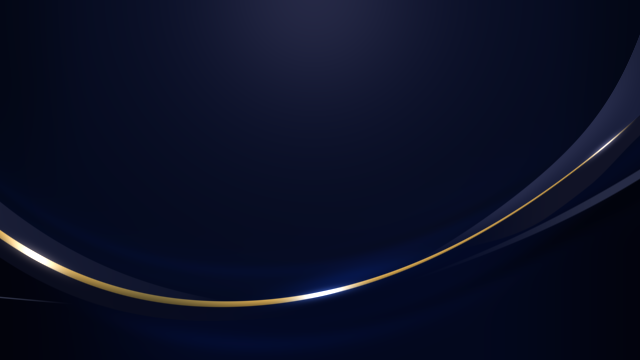
Give the GLSL for this background, as a Shadertoy shader.

```glsl
// Dark navy backdrop with sweeping translucent bands and a glowing golden arc.

// Height of the golden arc at horizontal position x (both 0..1)
float arcHeight(float x) {
    float d = x - 0.35;
    return 0.155 + 1.24 * d * d + pow(max(-d, 0.0), 3.0);
}

// Soft-edged mask of the span between two heights
float band(float y, float low, float high, float soft) {
    return smoothstep(-soft, soft, y - low) * smoothstep(-soft, soft, high - y);
}

// Elliptical glow, stretched along a direction
float glow(vec2 p, vec2 center, vec2 direction, vec2 size) {
    vec2 along = normalize(direction);
    vec2 q = p - center;
    q = vec2(dot(q, along), dot(q, vec2(-along.y, along.x))) / size;
    return exp(-dot(q, q));
}

// Layered sines that run as fine fibres along the arc
float fibres(float x, float h) {
    float sum = 0.0;
    for (int i = 1; i <= 4; i++) {
        float k = float(i);
        sum += sin(h * 37.0 * k + x * (5.0 + 3.0 * k) + 1.7 * k) / k;
    }
    return 0.5 + 0.24 * sum;
}

void mainImage(out vec4 fragColor, in vec2 fragCoord) {
    vec2 uv = fragCoord / iResolution.xy;
    float aspect = iResolution.x / iResolution.y;
    vec2 p = vec2(uv.x * aspect, uv.y);
    float x = uv.x;

    float arc = arcHeight(x);
    float slope = (arcHeight(x + 0.002) - arcHeight(x - 0.002)) / (0.004 * aspect);
    float stretch = sqrt(1.0 + slope * slope);
    float soft = 0.9 * stretch / iResolution.y;
    float h = uv.y - arc;
    float below = smoothstep(0.03, -0.03, h);

    // Navy base with a light falling from the top centre
    float r = length(p - vec2(0.49 * aspect, 1.02));
    vec3 color = vec3(0.010, 0.032, 0.105);
    color += vec3(0.050, 0.048, 0.080) * exp(-2.6 * r * r);
    color += vec3(0.085, 0.078, 0.085) * exp(-13.0 * r * r);
    color *= 1.0 - 0.25 * smoothstep(0.35, 0.5, abs(x - 0.5)) * smoothstep(0.3, 0.8, uv.y);

    // Lower area sinks into darker corners
    vec3 depth = mix(vec3(0.010, 0.030, 0.115), vec3(0.006, 0.010, 0.045),
                     smoothstep(0.2, 0.55, abs(x - 0.52)));
    color = mix(color, depth, below * smoothstep(0.75, 0.3, uv.y));

    // Blue fibres on both sides of the arc
    float haze = exp(-pow((h - 0.07) / 0.09, 2.0)) * smoothstep(0.95, 0.7, x);
    color += vec3(0.000, 0.010, 0.055) * haze * fibres(x, h);
    color += vec3(0.004, 0.018, 0.075) * fibres(x, h * 0.7)
           * exp(-pow((h + 0.10) / 0.07, 2.0)) * smoothstep(0.0, 0.4, x);
    color += vec3(0.005, 0.040, 0.140)
           * glow(p, vec2(0.54 * aspect, 0.225), vec2(1.0, 0.28), vec2(0.20, 0.030));

    // Broad upper band on the right, flaring towards the edge
    float s = clamp((x - 0.62) / 0.38, 0.0, 1.0);
    float flare = 0.09 * s + 0.137 * pow(s, 8.0);
    float shade = smoothstep(0.0, 1.0, h / max(flare, 0.001));
    color = mix(color, mix(vec3(0.10, 0.12, 0.23), vec3(0.15, 0.17, 0.29), shade),
                band(h, 0.0, flare, soft) * smoothstep(0.0, 0.55, s)
                * (1.0 - 0.35 * smoothstep(0.65, 0.95, uv.y)));

    // Upper band on the left, thinning to the right
    float leftFade = clamp(1.0 - x / 0.37, 0.0, 1.0);
    color = mix(color, vec3(0.11, 0.125, 0.22),
                band(h, 0.0, 0.09 * pow(leftFade, 0.8), soft)
                * (0.3 + 0.6 * leftFade) * smoothstep(0.0, 0.25, leftFade));

    // Dim bands just beneath the arc
    float underRight = 0.075 * smoothstep(0.66, 0.86, x) - 0.02 * smoothstep(0.92, 1.0, x);
    color = mix(color, vec3(0.065, 0.075, 0.15),
                band(h, -underRight, 0.0, soft) * smoothstep(0.68, 0.88, x));
    float underLeft = 0.045 + 0.02 * leftFade;
    color = mix(color, vec3(0.045, 0.055, 0.12),
                band(h, -underLeft, 0.0, soft) * smoothstep(0.55, 0.1, x) * 0.85);

    // Slim grey blade at the lower right and its shadow
    float t = x - 0.625;
    float blade = 0.213 + 0.6 * t + 0.65 * t * t;
    float bladeFade = smoothstep(0.0, 0.36, t);
    color *= 1.0 - 0.35 * bladeFade * band(uv.y, blade - 0.09, blade - 0.01, 0.03);
    color = mix(color, vec3(0.15, 0.17, 0.27),
                band(uv.y, blade - 0.004 - 0.022 * bladeFade, blade, soft) * bladeFade);

    // Faint hairline at the lower left
    float hairline = abs(uv.y - 0.174 + 0.16 * x);
    color += vec3(0.17, 0.18, 0.22) * smoothstep(0.004, 0.0, hairline) * smoothstep(0.12, 0.0, x);

    // Golden arc, thinning to the right
    float distance = abs(h) / stretch;
    float width = mix(0.0095, 0.0018, smoothstep(0.1, 0.97, x));
    float edge = 0.9 / iResolution.y;
    vec3 gold = mix(vec3(0.86, 0.67, 0.32), vec3(0.50, 0.43, 0.24),
                    exp(-pow((x - 0.25) / 0.13, 2.0)));
    gold *= 0.88 + 0.2 * clamp(h / (width * stretch), -1.0, 1.0);
    float shine = exp(-pow((x - 0.055) / 0.035, 2.0))
                + exp(-pow((x - 0.505) / 0.045, 2.0))
                + 0.8 * exp(-pow((x - 0.945) / 0.025, 2.0));
    gold = mix(gold, vec3(1.0, 0.97, 0.90), min(shine, 1.0));
    color = mix(color, gold, smoothstep(width + edge, width - edge, distance)
                * smoothstep(1.0, 0.95, x));

    // Halos around the bright spots
    color += vec3(0.34, 0.30, 0.26) * glow(p, vec2(0.055 * aspect, arcHeight(0.055)), vec2(1.0, -0.54), vec2(0.085, 0.018));
    color += vec3(0.18, 0.25, 0.42) * glow(p, vec2(0.505 * aspect, arcHeight(0.505)), vec2(1.0, 0.22), vec2(0.085, 0.013));
    color += vec3(0.25, 0.24, 0.27) * glow(p, vec2(0.945 * aspect, arcHeight(0.945)), vec2(1.0, 0.83), vec2(0.055, 0.009));

    fragColor = vec4(clamp(color, 0.0, 1.0), 1.0);
}
```
